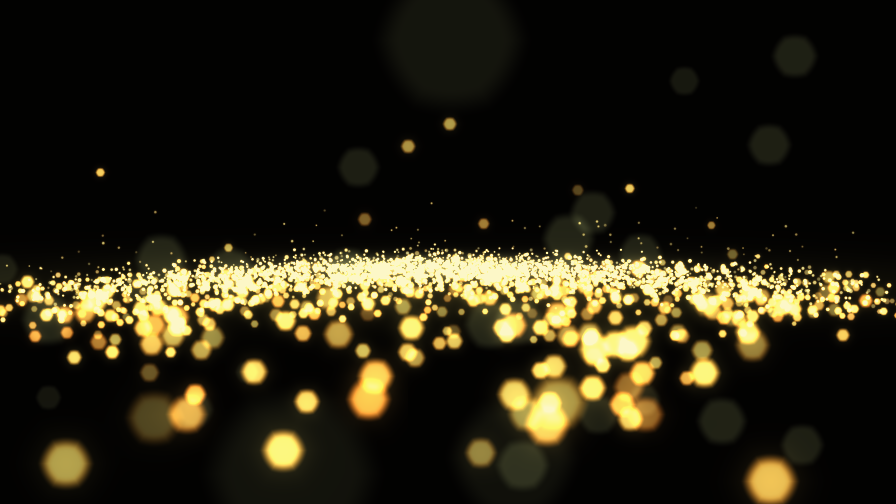
A Shadertoy shader for this background:

```glsl
// Golden bokeh lights scattered over a dark plane that recedes to a glittering horizon.

// Lengths are fractions of the canvas height; x is measured from the centre.
const float HORIZON      = 0.498;
const int   FIELD_LAYERS = 12;
const float FAR_RADIUS   = 0.0022;
const float NEAR_RADIUS  = 0.041;
const float CELL_RATIO   = 2.5;    // cell width per light radius
const float DROP_RATIO   = 8.2;    // fall below the horizon per light radius
const float FIELD_BEND   = 0.06;   // the far band sags towards the sides
const float MIN_DENSITY  = 0.006;  // regions sparser than this stay empty

const vec3 NIGHT = vec3(0.008, 0.006, 0.004);
const vec3 AMBER = vec3(0.86, 0.56, 0.20);
const vec3 GOLD  = vec3(1.00, 0.91, 0.43);
const vec3 PALE  = vec3(1.00, 0.98, 0.66);
const vec3 VEIL  = vec3(0.090, 0.095, 0.060);
const vec3 WHITE = vec3(0.99, 0.97, 0.78);  // brightest colour reached

struct Layer {
    float cell;     // grid spacing
    float radius;   // mean light radius
    vec2  centre;   // middle of the populated region
    vec2  spread;   // gaussian half size of that region
    float bend;     // downward curve of the region
    float chance;   // share of cells that are lit at the centre
};

// Integer permutation hash of a grid cell
vec4 hash4(vec2 id, float seed) {
    uvec4 v = uvec4(ivec4(int(id.x), int(id.y), int(seed), 7) + 4096);
    v = v * 1664525u + 1013904223u;
    for (int i = 0; i < 2; i++) {
        v.x += v.y * v.w;
        v.y += v.z * v.x;
        v.z += v.x * v.y;
        v.w += v.y * v.z;
        v ^= v >> 16u;
    }
    return vec4(v >> 8u) / 16777216.0;
}

// Distance from the centre of a rounded hexagonal aperture
float apertureDistance(vec2 q) {
    q = abs(q);
    float hex = max(q.x * 0.866 + q.y * 0.5, q.y);
    return mix(length(q), hex * 1.05, 0.35);
}

float disc(float d, float radius, float softness) {
    float edge = max(softness * radius, 0.8 / iResolution.y);
    return 1.0 - smoothstep(radius - edge, radius + edge, d);
}

float bell(vec2 q) {
    return exp(-dot(q, q));
}

// Drifts where the lights gather: along the band and in three foreground groups
float clumping(vec2 p) {
    float band = bell((vec2(abs(p.x), p.y) - vec2(0.59, 0.41)) / vec2(0.24, 0.06));
    float core = bell((p - vec2(0.0, 0.46)) / vec2(0.5, 0.06));
    float left = bell((p - vec2(-0.60, 0.20)) / vec2(0.14, 0.15));
    float middle = bell((p - vec2(-0.27, 0.15)) / vec2(0.11, 0.10));
    float right = bell((p - vec2(0.25, 0.25)) / vec2(0.24, 0.10));
    return min(band + core + left + middle + right, 1.0);
}

float density(Layer layer, vec2 p) {
    vec2 q = p - layer.centre;
    q.y += layer.bend * p.x * p.x;
    return layer.chance * bell(q / layer.spread * 0.707) - MIN_DENSITY;
}

// One jittered grid of lights; warmth 0 gives pale lights, 1 gives gold and amber
vec3 scatterLights(vec2 p, Layer layer, float warmth, float clump, float seed) {
    vec3 light = vec3(0.0);
    vec2 home = floor(p / layer.cell);
    for (int j = -1; j <= 1; j++)
    for (int i = -1; i <= 1; i++) {
        vec2 id = home + vec2(i, j);
        vec4 place = hash4(id, seed);
        vec2 pos = (id + place.xy) * layer.cell;
        float gather = mix(1.0, 0.35 + 1.7 * clumping(pos), clump);
        if (place.z > density(layer, pos) * gather) continue;

        vec4 look = hash4(id, seed + 100.0);
        float radius = layer.radius * mix(0.65, 1.2, place.w);
        float d = apertureDistance(p - pos);
        float power = mix(0.22, 1.12, sqrt(look.x));
        vec3 tint = mix(PALE, mix(AMBER, GOLD, sqrt(look.y)), warmth);
        vec3 rimmed = mix(tint, tint * AMBER, 0.7 * smoothstep(0.55, 1.1, d / radius));
        light += power * rimmed * disc(d, radius, 0.30);
        light += 0.15 * power * tint * exp(-d * d / (1.6 * radius * radius));
    }
    return light;
}

// Dim, large and strongly defocused disc
vec3 veil(vec2 p, vec2 centre, float radius, float strength) {
    return VEIL * strength * disc(apertureDistance(p - centre), radius, 0.25);
}

// Scattered faint discs floating through the whole scene
vec3 scatterVeils(vec2 p) {
    Layer layer = Layer(0.12, 0.036, vec2(0.1, 0.33), vec2(1.1, 0.24), 0.0, 0.42);
    vec3 light = vec3(0.0);
    vec2 home = floor(p / layer.cell);
    for (int j = -1; j <= 1; j++)
    for (int i = -1; i <= 1; i++) {
        vec2 id = home + vec2(i, j);
        vec4 h = hash4(id, 211.0);
        vec2 pos = (id + h.xy) * layer.cell;
        float lit = step(h.z, density(layer, pos));
        light += lit * veil(p, pos, layer.radius * mix(0.5, 1.3, h.w), mix(0.7, 1.4, h.w));
    }
    return light;
}

void mainImage(out vec4 fragColor, in vec2 fragCoord) {
    vec2 p = (fragCoord - vec2(0.5 * iResolution.x, 0.0)) / iResolution.y;
    vec3 color = NIGHT + scatterVeils(p);

    // Wide veils above and in the foreground
    color += veil(p, vec2(0.007, 0.92), 0.128, 0.8);
    color += veil(p, vec2(-0.31, 0.06), 0.15, 0.7);
    color += veil(p, vec2(0.13, 0.09), 0.11, 0.6);

    // Plane of lights, from fine glitter at the horizon to large near discs
    for (int i = 0; i < FIELD_LAYERS; i++) {
        float near = float(i) / float(FIELD_LAYERS - 1);
        float radius = FAR_RADIUS * pow(NEAR_RADIUS / FAR_RADIUS, near);
        float width = mix(0.27, 0.48, near) + 1.9 * near * (1.0 - near);
        vec2 centre = vec2(0.0, HORIZON - 0.008 - DROP_RATIO * radius);
        vec2 spread = vec2(width, 0.011 + 2.3 * radius);
        float chance = mix(0.52, 0.31, near);
        Layer layer = Layer(radius * CELL_RATIO, radius, centre, spread,
                            FIELD_BEND * (1.0 - near), chance);
        color += scatterLights(p, layer, smoothstep(0.0, 0.5, near), 1.0, float(i) + 1.0);
    }

    // Airborne dust and a few stray sparks above the horizon
    Layer dust = Layer(0.018, 0.0024, vec2(0.0, 0.49), vec2(0.65, 0.045), 0.0, 0.35);
    Layer sparks = Layer(0.09, 0.011, vec2(0.1, 0.56), vec2(0.9, 0.11), 0.0, 0.24);
    color += 0.6 * scatterLights(p, dust, 0.5, 0.0, 31.0);
    color += 0.9 * scatterLights(p, sparks, 1.0, 0.0, 37.0);

    // Glow of the dense core and warm haze along the band
    vec2 band = vec2(p.x, p.y - HORIZON + 0.028);
    color += 0.45 * PALE * bell(band / vec2(0.30, 0.020));
    color += 0.14 * GOLD * bell((band + vec2(0.0, 0.045)) / vec2(0.85, 0.060));

    fragColor = vec4(min(color, WHITE), 1.0);
}
```
